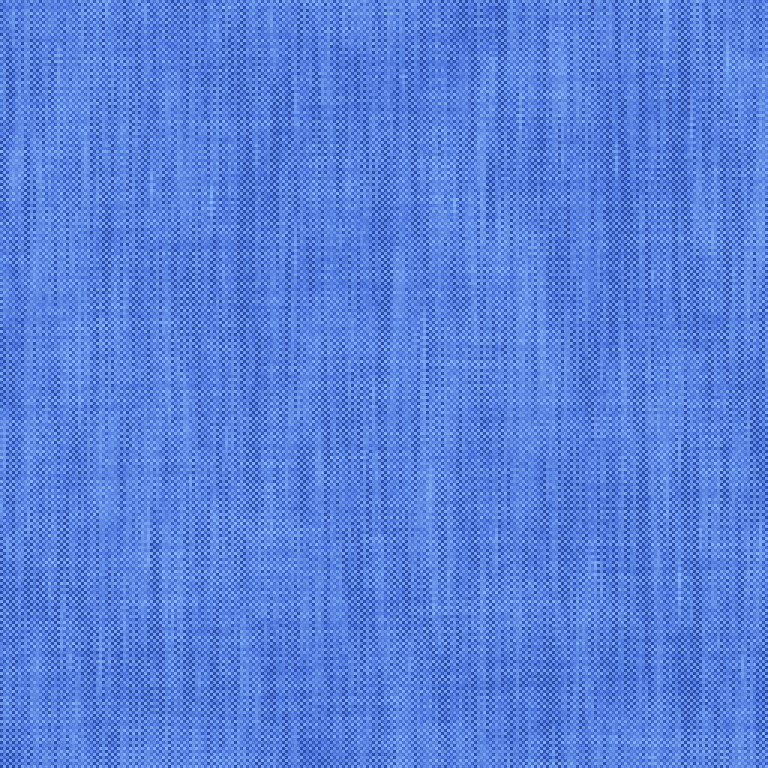
Reproduce this texture procedurally as a Shadertoy shader.

```glsl
// Blue plain-weave cloth with streaky dark warp threads and pale weft threads.

#define THREADS     256.0  // threads across and down, two per repeat
#define WARP_TONE   0.25   // mean tone of the vertical threads
#define WEFT_TONE   0.81   // mean tone of the horizontal threads
#define STREAK      0.60   // tone change along each warp thread
#define STREAK_FREQ 11.0   // streaks down the canvas
#define BAND        0.28   // tone change over groups of warp threads
#define CLOUD       0.16   // broad mottling
#define GRAIN       0.24   // tone change from one crossing to the next
#define SLUB        0.42   // lift of the rare pale streaks
#define ROUNDING    0.12   // darkening at the thread sides
#define SAMPLES     3      // smoothing samples per axis

const vec3 NAVY  = vec3(0.17, 0.30, 0.68);
const vec3 ROYAL = vec3(0.25, 0.40, 0.84);
const vec3 SKY   = vec3(0.51, 0.69, 0.95);

float hash(vec2 p) {
    return fract(sin(dot(p, vec2(127.1, 311.7))) * 43758.5453);
}

float valueNoise(vec2 p) {
    vec2 i = floor(p), f = fract(p);
    f = f * f * (3.0 - 2.0 * f);
    return mix(mix(hash(i), hash(i + vec2(1, 0)), f.x),
               mix(hash(i + vec2(0, 1)), hash(i + vec2(1, 1)), f.x), f.y);
}

// Navy to royal to sky; tones above one lead on to near white.
vec3 dye(float tone) {
    vec3 color = mix(NAVY, ROYAL, clamp(tone / 0.2, 0.0, 1.0));
    color = mix(color, SKY, clamp((tone - 0.2) / 0.8, 0.0, 1.0));
    return mix(color, vec3(0.9, 0.95, 1.0), clamp(tone - 1.0, 0.0, 1.0));
}

vec3 weave(vec2 uv) {
    vec2 cell = floor(uv * THREADS);
    vec2 side = 2.0 * fract(uv * THREADS) - 1.0;
    bool warpOnTop = mod(cell.x + cell.y, 2.0) < 0.5;

    // Variation shared by both sets of threads
    float cloud = valueNoise(uv * 9.0 + 31.0) + 0.5 * valueNoise(uv * 23.0) - 0.75;
    float band = valueNoise(uv * vec2(75.0, 8.0) + 57.0) - 0.5;
    float grain = hash(cell + 19.0) - 0.5;
    float tone = CLOUD * cloud + GRAIN * grain;

    if (warpOnTop) {
        // Each column has its own run of dark and pale lengths
        float along = uv.y * STREAK_FREQ + 7.0 * hash(vec2(cell.x, 3.0));
        float streak = valueNoise(vec2(cell.x, along)) - 0.5;
        float slub = smoothstep(0.86, 0.98, valueNoise(vec2(cell.x + 400.0, along)));
        tone += WARP_TONE + STREAK * streak + BAND * band + SLUB * slub;
        tone -= ROUNDING * side.x * side.x;
    } else {
        float slack = valueNoise(vec2(uv.x * 14.0, cell.y + 700.0)) - 0.5;
        float fleck = step(0.997, hash(cell + 83.0));
        tone += WEFT_TONE + 0.3 * slack + 0.5 * BAND * band + 0.5 * fleck;
        tone -= ROUNDING * side.y * side.y;
    }
    return dye(tone);
}

void mainImage(out vec4 fragColor, in vec2 fragCoord) {
    // Average over the pixel to smooth the thread edges
    vec3 sum = vec3(0.0);
    for (int j = 0; j < SAMPLES; j++)
        for (int i = 0; i < SAMPLES; i++) {
            vec2 offset = (vec2(i, j) + 0.5) / float(SAMPLES) - 0.5;
            sum += weave((fragCoord + offset) / iResolution.xy);
        }
    fragColor = vec4(sum / float(SAMPLES * SAMPLES), 1.0);
}
```
